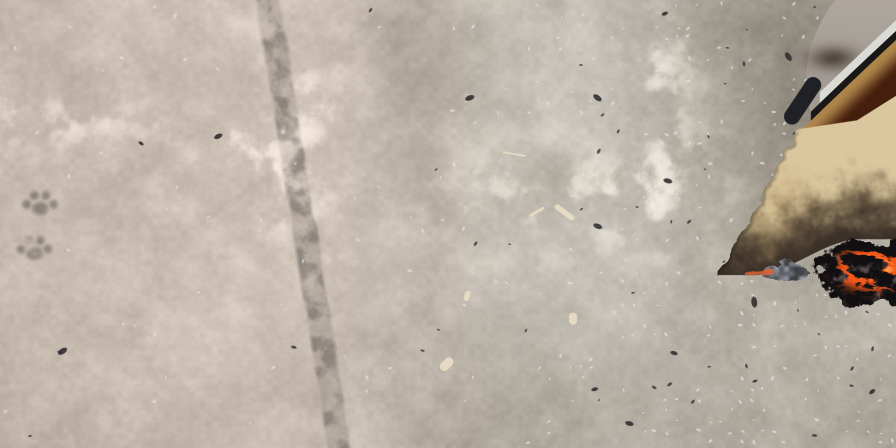
Reproduce this texture procedurally as a WebGL 1 fragment shader.

```glsl
precision highp float;
// Dusty concrete floor with a dark seam, scattered flakes and a smouldering sheet of cardboard.
uniform vec2 u_resolution;

float hash(vec2 p) {
  return fract(sin(dot(p, vec2(127.1, 311.7))) * 43758.5453);
}

float noise(vec2 p) {
  vec2 i = floor(p), f = fract(p);
  f = f * f * (3.0 - 2.0 * f);
  return mix(mix(hash(i), hash(i + vec2(1, 0)), f.x),
             mix(hash(i + vec2(0, 1)), hash(i + vec2(1, 1)), f.x), f.y);
}

float fbm(vec2 p) {
  float sum = 0.0, amp = 0.5;
  for (int i = 0; i < 5; i++) {
    sum += amp * noise(p);
    p = mat2(1.6, 1.2, -1.2, 1.6) * p + 7.3;
    amp *= 0.5;
  }
  return sum;
}

// Antialiased coverage of a signed distance
float fill(float d) {
  float e = 0.8 / u_resolution.y;
  return 1.0 - smoothstep(-e, e, d);
}

float segment(vec2 p, vec2 a, vec2 b) {
  vec2 q = p - a, ab = b - a;
  return length(q - ab * clamp(dot(q, ab) / dot(ab, ab), 0.0, 1.0));
}

float blob(vec2 p, vec2 center, vec2 radius) {
  vec2 q = (p - center) / radius;
  return exp(-dot(q, q));
}

// One randomly turned fleck per cell, present with the given chance
float flecks(vec2 p, float cells, float chance, float size, float seed) {
  vec2 g = p * cells, id = floor(g) + seed;
  vec2 q = fract(g) - 0.3 - 0.4 * vec2(hash(id + 3.1), hash(id + 8.7));
  float a = 6.283 * hash(id + 5.3);
  q = mat2(cos(a), sin(a), -sin(a), cos(a)) * q / cells;
  float r = size * (0.4 + 0.6 * hash(id + 1.9));
  return step(hash(id), chance) * fill(length(q * vec2(0.65, 1.2)) - r);
}

float pawPrint(vec2 p) {
  float d = length(p * vec2(0.8, 1.0)) - 0.014;
  for (int i = 0; i < 4; i++) {
    float a = 0.3 + 0.85 * float(i);
    d = min(d, length(p - 0.031 * vec2(cos(a), sin(a))) - 0.009);
  }
  return 1.0 - smoothstep(-0.008, 0.008, d);
}

vec3 floorColor(vec2 p) {
  float broad = fbm(p * 3.0), fine = fbm(p * 17.0 + 4.0), grain = fbm(p * 75.0);
  vec3 c = mix(vec3(0.785, 0.735, 0.69), vec3(0.77, 0.75, 0.71), smoothstep(0.6, 1.3, p.x));
  c += 0.13 * (broad - 0.48) + 0.11 * (fine - 0.48) + 0.08 * (grain - 0.48);
  // Soft stains and shade
  float stain = 0.09 * blob(p, vec2(0.92, 0.88), vec2(0.11, 0.24));
  stain += 0.06 * blob(p, vec2(0.95, 0.54), vec2(0.05, 0.15));
  stain += 0.08 * blob(p, vec2(1.27, 0.6), vec2(0.13, 0.06));
  stain += 0.09 * blob(p, vec2(1.2, 0.08), vec2(0.25, 0.14));
  stain += 0.12 * blob(p, vec2(1.78, 0.8), vec2(0.24, 0.4));
  stain += 0.07 * smoothstep(1.2, 1.8, p.x);
  c -= stain * vec3(0.95, 1.0, 1.03);
  // Pale dusty scuffs
  float dust = blob(p, vec2(0.62, 0.68), vec2(0.16, 0.2)) + blob(p, vec2(1.32, 0.56), vec2(0.3, 0.1))
             + blob(p, vec2(0.12, 0.73), vec2(0.2, 0.05)) + blob(p, vec2(1.48, 0.78), vec2(0.08, 0.25));
  c += 0.13 * dust * smoothstep(0.48, 0.72, fine);
  // Seam
  float wobble = 0.012 * (fine - 0.5);
  float seam = abs(p.x - 0.598 - 0.16 * (1.0 - p.y) + wobble) - 0.026;
  float worn = 0.1 + 0.2 * smoothstep(0.35, 0.7, fbm(p * 30.0));
  c *= 1.0 - worn * (1.0 - smoothstep(-0.006, 0.006, seam));
  float prints = max(pawPrint(p - vec2(0.09, 0.535)), pawPrint(p - vec2(0.077, 0.435)));
  return c * (1.0 - 0.3 * prints * smoothstep(0.25, 0.6, fine));
}

vec3 addDebris(vec3 c, vec2 p) {
  float right = smoothstep(0.9, 1.8, p.x);
  c = mix(c, vec3(0.88, 0.88, 0.86), 0.75 * flecks(p, 42.0, 0.02 + 0.22 * right, 0.0035, 11.0));
  c = mix(c, vec3(0.2, 0.19, 0.2), 0.8 * flecks(p, 25.0, 0.01 + 0.08 * right, 0.004, 37.0));
  c = mix(c, vec3(0.19, 0.18, 0.19), 0.9 * flecks(p, 11.0, 0.2 * right, 0.008, 71.0));
  // Pale splinters and paper chips
  float chip = segment(p, vec2(1.244, 0.538), vec2(1.276, 0.514)) - 0.006;
  chip = min(chip, segment(p, vec2(1.186, 0.52), vec2(1.212, 0.535)) - 0.003);
  chip = min(chip, segment(p, vec2(1.125, 0.66), vec2(1.172, 0.652)) - 0.002);
  chip = min(chip, segment(p, vec2(0.992, 0.182), vec2(1.002, 0.192)) - 0.01);
  chip = min(chip, segment(p, vec2(1.279, 0.284), vec2(1.279, 0.293)) - 0.009);
  chip = min(chip, segment(p, vec2(1.041, 0.334), vec2(1.044, 0.345)) - 0.006);
  return mix(c, vec3(0.9, 0.86, 0.76), fill(chip));
}

vec3 addBurningSheet(vec3 c, vec2 p) {
  float x = p.x, rough = fbm(p * 28.0) - 0.48;
  // Grey pan, bright rim and dark handle
  float disc = length(p - vec2(2.08, 0.82)) - 0.28;
  c = mix(c, vec3(0.66, 0.63, 0.6) + 0.2 * (p.y - 0.9), fill(disc));
  c = mix(c, vec3(0.24, 0.2, 0.17), 0.8 * blob(p, vec2(1.86, 0.87), vec2(0.05, 0.025)));
  float rim = 0.73 + 0.95 * (x - 1.797) + 0.1 * (x - 1.797) * (2.0 - x);
  c = mix(c, vec3(0.86, 0.86, 0.84), fill(max(abs(p.y - rim - 0.012) - 0.02, 1.83 - x)));
  c = mix(c, vec3(0.1, 0.09, 0.09), fill(max(abs(p.y - rim + 0.004) - 0.012, 1.81 - x)));
  c = mix(c, vec3(0.12, 0.13, 0.15), fill(segment(p, vec2(1.768, 0.74), vec2(1.815, 0.81)) - 0.018));
  // Folded flap behind the sheet
  float flap = max(p.y - rim + 0.012, max(1.785 - x, 0.69 - p.y));
  vec3 flapColor = mix(vec3(0.27, 0.12, 0.05), vec3(0.68, 0.52, 0.29), smoothstep(-0.09, -0.02, p.y - rim));
  c = mix(c, flapColor, fill(flap));
  // Sheet with scorched lower and left margins
  float top = max(0.714 + 0.15 * (x - 1.797), 0.732 + 0.63 * (x - 1.914));
  float left = (p.y - 0.39 - 1.85 * (x - 1.622)) * 0.475 - 0.012 + 0.035 * rough;
  float bottom = 0.386 + 0.08 * smoothstep(1.68, 1.92, x);
  float sheet = max(max((p.y - top) * 0.9, left), bottom - p.y);
  float scorch = 1.0 - smoothstep(0.0, 0.17, p.y - bottom + 0.12 * rough);
  vec3 paper = mix(vec3(0.72, 0.62, 0.45), vec3(0.86, 0.78, 0.62), smoothstep(0.45, 0.65, p.y + 0.2 * rough));
  paper = mix(paper, vec3(0.21, 0.17, 0.14), scorch * 0.95);
  paper *= 0.7 + 0.3 * smoothstep(0.0, 0.012, -left);
  c = mix(c, paper, fill(sheet));
  // Ash, charred lump and embers
  float ash = length((p - vec2(1.755, 0.39)) * vec2(0.55, 1.0)) - 0.022 + 0.07 * rough;
  c = mix(c, mix(vec3(0.2), vec3(0.62, 0.65, 0.7), noise(p * 90.0)), fill(ash));
  float lump = length((p - vec2(1.95, 0.39)) * vec2(0.55, 1.0)) - 0.072 + 0.06 * rough;
  vec3 coal = mix(vec3(0.07, 0.06, 0.07), vec3(0.36, 0.31, 0.32), smoothstep(0.5, 0.8, fbm(p * 45.0)));
  float vein = abs(fbm(p * vec2(13.0, 24.0) + 2.0) - 0.5);
  float heat = (1.0 - smoothstep(0.015, 0.1, vein)) * blob(p, vec2(1.95, 0.4), vec2(0.085, 0.05));
  coal = mix(coal, vec3(0.95, 0.34, 0.1), smoothstep(0.1, 0.6, heat));
  coal = mix(coal, vec3(1.0, 0.75, 0.38), smoothstep(0.65, 1.0, heat));
  c = mix(c, coal, fill(lump));
  float ember = segment(p, vec2(1.665, 0.389), vec2(1.72, 0.393)) - 0.004 + 0.02 * rough;
  return mix(c, vec3(0.9, 0.4, 0.2), 0.8 * fill(ember));
}

void main() {
  vec2 p = gl_FragCoord.xy / u_resolution.y;
  vec3 c = addDebris(floorColor(p), p);
  gl_FragColor = vec4(clamp(addBurningSheet(c, p), 0.0, 1.0), 1.0);
}
```
